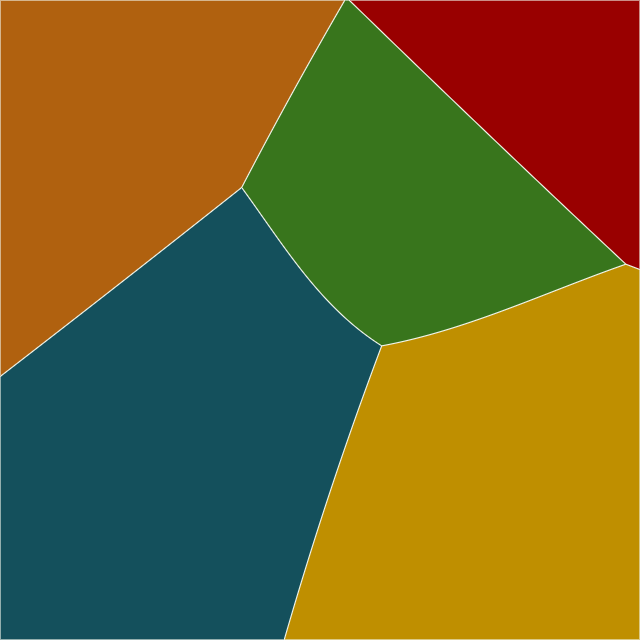
Give the GLSL for this background, as a WebGL 2 fragment shader.

```glsl
#version 300 es
precision highp float;
// Five flat colour cells parted by thin, gently bowed pale lines.

uniform vec2 u_resolution;
out vec4 fragColor;

const vec3 TEAL   = vec3(0.078, 0.312, 0.362);
const vec3 GOLD   = vec3(0.75, 0.56, 0.0);
const vec3 ORANGE = vec3(0.69, 0.38, 0.06);
const vec3 GREEN  = vec3(0.22, 0.46, 0.11);
const vec3 RED    = vec3(0.6, 0.0, 0.0);
const vec3 PALE   = vec3(0.94, 0.96, 0.92);
const float HALF_LINE = 0.0009;

// Bowed edge from a to b: x = signed offset (positive on the left),
// y = distance to the stroke between both ends.
vec2 bowedEdge(vec2 p, vec2 a, vec2 b, float bow, float skew) {
    vec2 chord = b - a;
    float len = length(chord);
    vec2 dir = chord / len;
    float along = dot(p - a, dir) / len;
    float t = clamp(along, 0.0, 1.0);
    float bend = 4.0 * t * (1.0 - t) * (bow + skew * (t - 0.5));
    float side = dot(p - a, vec2(-dir.y, dir.x)) - bend;
    return vec2(side, length(vec2(side, (along - t) * len)));
}

// Smooth coverage of the region where the distance is positive
float coverage(float dist, float pixel) {
    return clamp(0.5 + dist / pixel, 0.0, 1.0);
}

void main() {
    vec2 p = gl_FragCoord.xy / u_resolution;
    float pixel = 1.0 / min(u_resolution.x, u_resolution.y);

    // Corners where the cells meet, and where lines leave the canvas
    vec2 apex   = vec2(0.5413, 1.0040);
    vec2 left   = vec2(0.3776, 0.7070);
    vec2 centre = vec2(0.5964, 0.4596);
    vec2 right  = vec2(0.9779, 0.5872);
    vec2 west   = vec2(0.0, 0.4115);
    vec2 south  = vec2(0.4440, 0.0);
    vec2 east   = vec2(1.0, 0.5788);

    // Edges around the green cell, counterclockwise
    vec2 orangeGreen = bowedEdge(p, apex, left, -0.002, 0.0);
    vec2 tealGreen   = bowedEdge(p, left, centre, -0.0159, -0.0163);
    vec2 goldGreen   = bowedEdge(p, centre, right, -0.0078, 0.013);
    vec2 redGreen    = bowedEdge(p, right, apex, 0.0015, 0.0);

    // Edges running outward
    vec2 orangeTeal = bowedEdge(p, left, west, 0.0008, 0.0);
    vec2 tealGold   = bowedEdge(p, centre, south, -0.0048, 0.0);
    vec2 goldRed    = bowedEdge(p, right, east, 0.0, 0.0);

    // Cells, layered from back to front
    float greenCell = min(min(orangeGreen.x, tealGreen.x), min(goldGreen.x, redGreen.x));
    float redCell = min(-redGreen.x, goldRed.x);
    vec3 colour = mix(TEAL, GOLD, coverage(tealGold.x, pixel));
    colour = mix(colour, ORANGE, coverage(-orangeTeal.x, pixel));
    colour = mix(colour, RED, coverage(redCell, pixel));
    colour = mix(colour, GREEN, coverage(greenCell, pixel));

    // Dividing lines and the canvas frame
    float stroke = min(min(orangeGreen.y, tealGreen.y), min(goldGreen.y, redGreen.y));
    stroke = min(stroke, min(orangeTeal.y, min(tealGold.y, goldRed.y)));
    vec2 margin = min(p, 1.0 - p);
    stroke = min(stroke, min(margin.x, margin.y));
    colour = mix(colour, PALE, coverage(HALF_LINE - stroke, pixel));

    fragColor = vec4(colour, 1.0);
}
```
